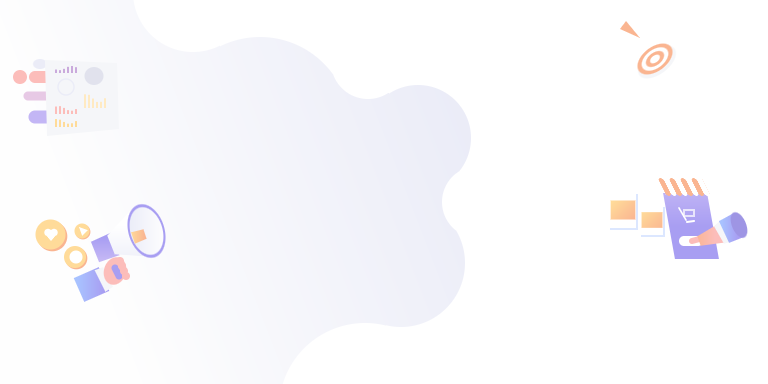
Give the GLSL for this background, as a WebGL 1 fragment shader.

```glsl
precision highp float;
// Pale wavy cloud on white with small marketing illustrations at both sides.
uniform vec2 u_resolution;

#define GRID 384.  // canvas height in drawing units
#define CLOUD vec3(.92, .925, .97)
#define VIOLET vec3(.66, .62, .95)
#define LILAC vec3(.87, .81, .97)
#define BLUE vec3(.66, .76, 1)
#define ORANGE vec3(.98, .71, .57)
#define AMBER vec3(1, .86, .6)
#define PINK vec3(.99, .74, .73)
#define MIST vec3(.96, .965, .975)
#define WHITE vec3(1)

vec3 col;
float px;

void paint(float d, vec3 c) { col = mix(col, c, clamp(.5 - d / px, 0., 1.)); }
// Colour ramp from x = a to x = b
vec3 ramp(vec3 c, vec3 e, float x, float a, float b) {
  return mix(c, e, clamp((x - a) / (b - a), 0., 1.));
}
float disc(vec2 p, vec2 c, float r) { return length(p - c) - r; }
float oval(vec2 p, vec2 c, vec2 r, float turn) {
  vec2 e = vec2(cos(turn), -sin(turn));
  p -= c;
  return (length(vec2(dot(p, e), dot(p, vec2(-e.y, e.x))) / r) - 1.) * min(r.x, r.y);
}
float box(vec2 p, vec2 c, vec2 size) {
  vec2 q = abs(p - c) - size;
  return max(q.x, q.y);
}
float rod(vec2 p, vec2 a, vec2 b, float r) {
  vec2 e = b - a;
  return disc(p, a + e * clamp(dot(p - a, e) / dot(e, e), 0., 1.), r);
}
// Flat-ended shape whose half width runs from ra to rb
float taper(vec2 p, vec2 a, vec2 b, float ra, float rb) {
  float len = length(b - a);
  vec2 e = (b - a) / len;
  vec2 q = vec2(dot(p - a, e), dot(p - a, vec2(-e.y, e.x)));
  return max(abs(q.y) - mix(ra, rb, q.x / len), abs(q.x - .5 * len) - .5 * len);
}
// Row of six bars on a base line
float bars(vec2 p, vec2 base, float height) {
  vec2 q = p - base;
  float h = height * (.7 + .3 * sin(floor(q.x / 4.) * 7.3 + base.y));
  float bar = box(vec2(mod(q.x, 4.), q.y), vec2(2, -.5 * h), vec2(1, .5 * h));
  return max(bar, abs(q.x - 12.) - 12.);
}

// Outline of tangent arcs, alternately hollow and bulging
float cloud(vec2 p) {
  vec3 arc[7];
  arc[0] = vec3(193, -8, 60);
  arc[1] = vec3(260, 127, 90);
  arc[2] = vec3(368, 62, 37);
  arc[3] = vec3(418, 138, 53);
  arc[4] = vec3(478, 202, 36);
  arc[5] = vec3(401, 263, 64);
  arc[6] = vec3(365, 409, 86);
  float core = GRID, bump = GRID, hollow = GRID;
  vec2 a = arc[0].xy;
  for (int i = 0; i < 7; i++) {
    vec2 b = arc[i].xy;
    if ((a.y > p.y) != (b.y > p.y) && p.x < mix(a.x, b.x, (p.y - a.y) / (b.y - a.y))) core = -core;
    float d = disc(p, b, arc[i].z);
    if (mod(float(i), 2.) < .5) hollow = min(hollow, d);
    else bump = min(bump, d);
    a = b;
  }
  return max(min(core, bump), -hollow);
}

void dashboard(vec2 p) {
  paint(oval(p, vec2(40, 64), vec2(7, 5), 0.), CLOUD);
  paint(min(disc(p, vec2(20, 77), 7.), rod(p, vec2(35, 77), vec2(50, 77), 6.)), PINK);
  paint(rod(p, vec2(28, 96), vec2(50, 96), 4.5), mix(LILAC, PINK, .3));
  paint(rod(p, vec2(35, 117), vec2(50, 117), 6.5), mix(LILAC, VIOLET, .5));
  paint(taper(p, vec2(46, 98), vec2(118, 96), 38., 33.), MIST);
  paint(bars(p, vec2(54, 73), 7.), mix(VIOLET, PINK, .4));
  paint(oval(p, vec2(94, 76), vec2(9.5, 9), 0.), CLOUD * .96);
  paint(abs(disc(p, vec2(66, 87), 8.)) - .7, CLOUD);
  paint(bars(p, vec2(83, 108), 14.), mix(AMBER, WHITE, .4));
  paint(bars(p, vec2(54, 114), 8.), PINK);
  paint(bars(p, vec2(54, 127), 8.), AMBER);
}

void coin(vec2 p, vec2 c, float r) {
  paint(disc(p, c + .12 * r, r), ORANGE);
  paint(disc(p, c, r), AMBER);
}

void megaphone(vec2 p) {
  coin(p, vec2(50.5, 234.5), 15.);
  vec2 h = vec2(abs(p.x - 51.), p.y - 234.);
  paint(min(disc(h, vec2(3, -1.5), 3.7), taper(h, vec2(0), vec2(0, 7), 6., 0.)), WHITE);
  coin(p, vec2(82, 231), 7.5);
  paint(taper(p, vec2(85, 233), vec2(79, 227), 4., 0.), WHITE);
  coin(p, vec2(75, 257), 11.);
  paint(disc(p, vec2(76, 257), 6.5), WHITE);
  // Horn
  paint(taper(p, vec2(95, 252), vec2(115, 244), 11., 12.), ramp(VIOLET, LILAC, p.y, 238., 280.));
  paint(taper(p, vec2(111, 245), vec2(146, 231), 10., 28.), ramp(WHITE, CLOUD, p.y, 225., 270.));
  float rim = oval(p, vec2(146.5, 231), vec2(18, 27.5), .3);
  paint(rim, VIOLET);
  paint(rim + 2., ramp(CLOUD, WHITE, p.x, 128., 168.));
  paint(taper(p, vec2(133, 238), vec2(145, 234), 6., 5.), ramp(AMBER, ORANGE, p.x, 130., 145.));
  // Arm
  paint(taper(p, vec2(79, 290), vec2(104, 279), 13., 13.), ramp(BLUE, VIOLET, p.x, 78., 104.));
  paint(taper(p, vec2(100, 281), vec2(108, 277), 12., 11.), MIST);
  paint(oval(p, vec2(115, 271), vec2(11, 14), -.3), PINK);
  paint(rod(p, vec2(115, 268), vec2(119, 276), 3.5), VIOLET);
  for (float i = 0.; i < 4.; i++) paint(disc(p, vec2(120. + 2. * i, 261. + 5. * i), 4.), PINK);
}

void bullseye(vec2 p) {
  paint(oval(p, vec2(657, 62), vec2(22, 12), .65), MIST);
  for (float i = 0.; i < 4.; i++)
    paint(oval(p, vec2(655, 59), vec2(20, 12) * (1. - .24 * i), .65), mod(i, 2.) < .5 ? ORANGE : WHITE);
  paint(taper(p, vec2(623, 25), vec2(640, 38), 5., 0.), ORANGE);
}

void card(vec2 p, vec2 c, vec2 size) {
  paint(box(p, c + 1., size + 1.), mix(BLUE, WHITE, .6));
  paint(box(p, c, size), WHITE);
  paint(box(p, c - vec2(0, 1), size * vec2(.95, .56)), ramp(AMBER, ORANGE, p.x + p.y - c.x - c.y, -20., 20.));
}

void shop(vec2 p) {
  card(p, vec2(623, 211), vec2(13, 17));
  card(p, vec2(652, 221), vec2(11, 14));
  // Phone and cart
  vec2 q = p - vec2(691, 226);
  q.x -= .18 * q.y;
  paint(box(q, vec2(0), vec2(22, 33)), ramp(LILAC, VIOLET, q.y, -80., 0.));
  paint(abs(box(p, vec2(689, 213), vec2(5, 3))) - .7, WHITE);
  paint(rod(p, vec2(679, 208), vec2(686, 220), .8), WHITE);
  paint(rod(p, vec2(687, 222), vec2(694, 221), 1.), WHITE);
  // Striped awning
  vec2 s = p - vec2(684, 187);
  s.x -= .5 * s.y;
  float wave = sin(s.x * .57);
  paint(box(s, vec2(0), vec2(22, 7. + 2. * abs(wave))), mix(WHITE, ORANGE, smoothstep(-.2, .2, wave)));
  // Button and pointing hand
  paint(rod(p, vec2(684, 241), vec2(698, 241), 5.), WHITE);
  paint(rod(p, vec2(692, 241), vec2(707, 237), 3.), PINK);
  paint(taper(p, vec2(699, 241), vec2(722, 233), 5., 10.), ramp(ORANGE, PINK, p.x, 695., 715.));
  paint(taper(p, vec2(719, 235), vec2(726, 231), 10., 12.), MIST);
  paint(taper(p, vec2(724, 232), vec2(739, 225), 12., 13.), ramp(BLUE, VIOLET, p.x, 722., 738.));
  paint(oval(p, vec2(739, 225), vec2(7, 13.5), .4), VIOLET * .94);
}

void main() {
  px = GRID / u_resolution.y;
  vec2 p = vec2(gl_FragCoord.x, u_resolution.y - gl_FragCoord.y) * px;
  col = WHITE;
  paint(cloud(p), ramp(vec3(.995), CLOUD, .93 * p.x - .36 * p.y, -10., 390.));
  dashboard(p);
  megaphone(p);
  bullseye(p);
  shop(p);
  gl_FragColor = vec4(col, 1);
}
```
